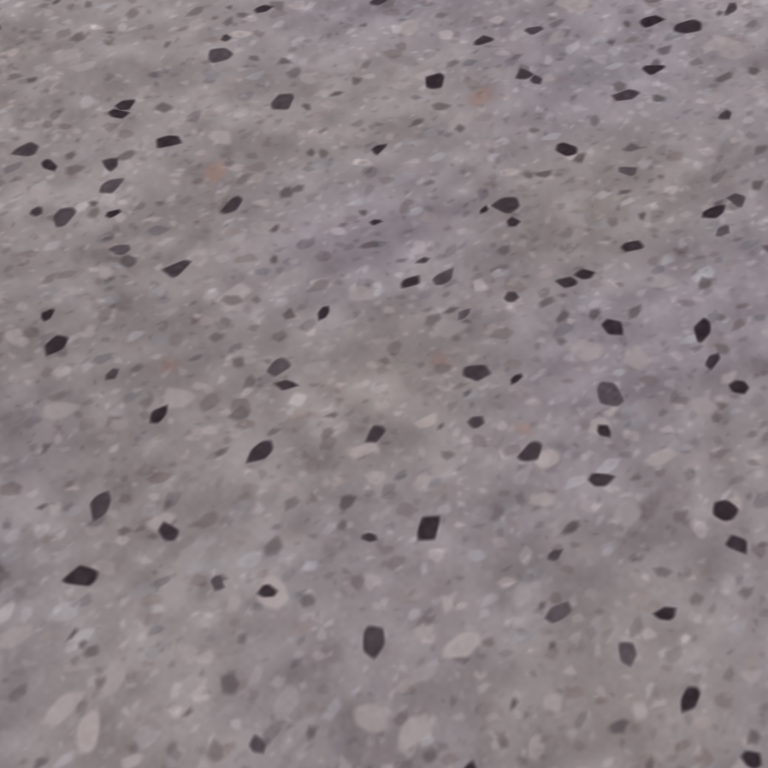
Reproduce this texture procedurally as a Shadertoy shader.

```glsl
// Polished terrazzo floor seen at a slant: mauve-grey cement packed with soft
// pebble chips, pale stones and scattered near-black ones. Chips are rounded
// random polygons, one per grid cell, on a plane that foreshortens upwards.

vec3 hash3(vec3 p) {
    p = fract(p * vec3(0.1031, 0.1030, 0.0973));
    p += dot(p, p.yxz + 33.33);
    return fract((p.xxy + p.yxx) * p.zyx);
}

float valueNoise(vec2 p, float seed) {
    vec2 cell = floor(p), f = fract(p);
    f = f * f * (3.0 - 2.0 * f);
    float a = hash3(vec3(cell, seed)).x;
    float b = hash3(vec3(cell + vec2(1, 0), seed)).x;
    float c = hash3(vec3(cell + vec2(0, 1), seed)).x;
    float d = hash3(vec3(cell + vec2(1, 1), seed)).x;
    return mix(mix(a, b, f.x), mix(c, d, f.x), f.y);
}

// Signed distance to a pebble: smooth maximum of six jittered half-planes
float pebble(vec2 q, float radius, vec3 id) {
    float sum = 0.0;
    for (int k = 0; k < 6; k++) {
        vec3 h = hash3(id + float(k) * 7.31);
        float angle = 1.0472 * (float(k) + 0.7 * h.x);
        float side = dot(q, vec2(cos(angle), sin(angle))) / radius - 0.65 - 0.5 * h.y;
        sum += exp(min(9.0 * side, 60.0));
    }
    return radius * log(sum) / 9.0;
}

// Scattered chips: x = coverage, y = tone, z = second random value
vec3 chips(vec2 p, float cells, float share, vec2 radii, float blur, float seed) {
    vec3 top = vec3(0.0, 0.5, 0.5);
    p *= cells;
    blur *= cells;
    for (int j = -1; j <= 1; j++)
    for (int i = -1; i <= 1; i++) {
        vec2 cell = floor(p) + vec2(i, j);
        vec3 place = hash3(vec3(cell, seed));
        if (place.z > share) continue;
        vec3 look = hash3(vec3(cell, seed + 17.0));
        vec2 q = p - cell - place.xy;
        float turn = 3.1416 * look.z;
        q = mat2(cos(turn), -sin(turn), sin(turn), cos(turn)) * q * vec2(0.85, 1.18);
        float d = pebble(q, mix(radii.x, radii.y, look.x), vec3(cell, seed + 41.0));
        float cover = smoothstep(blur, -blur, d);
        top = vec3(max(top.x, cover), mix(top.yz, look.yz, cover));
    }
    return top;
}

void mainImage(out vec4 fragColor, in vec2 fragCoord) {
    vec2 uv = fragCoord / iResolution.y;

    // Floor plane: smaller and flatter chips towards the top, rising to the right
    vec2 floorPos = vec2((uv.x - 0.5) * (1.0 + 0.3 * uv.y), uv.y + 0.65 * uv.y * uv.y);
    floorPos.y -= 0.28 * floorPos.x;
    floorPos += 8.0;

    // Cement, a little lighter to the upper right, with cloudy mottling
    vec3 color = vec3(0.551, 0.517, 0.530) + (uv.x + uv.y - 1.0) * 0.022;
    color += (valueNoise(floorPos * 4.0, 1.0) - 0.5) * 0.05;
    color += (valueNoise(floorPos * 3.0, 2.0) - 0.5) * vec3(0.015, 0.01, -0.02);
    color += (valueNoise(floorPos * 11.0, 4.0) - 0.5) * 0.07;
    color += (valueNoise(floorPos * 24.0, 3.0) - 0.5) * 0.09;

    // Packed grains: fine, medium and coarse
    vec3 fine = chips(floorPos, 50.0, 0.8, vec2(0.2, 0.5), 0.005, 5.0);
    color += fine.x * (fine.y - 0.48) * 0.15;
    vec3 medium = chips(floorPos, 28.0, 0.6, vec2(0.2, 0.48), 0.005, 6.0);
    color += medium.x * (medium.y - 0.48) * 0.18;
    color += medium.x * (medium.z - 0.5) * vec3(0.025, 0.0, -0.015);
    vec3 coarse = chips(floorPos, 15.0, 0.5, vec2(0.15, 0.36), 0.008, 13.0);
    color += coarse.x * (coarse.y - 0.5) * 0.11;

    // Large pale stones, clearest in the foreground
    vec3 pale = chips(floorPos, 12.0, 0.34, vec2(0.12, 0.3), 0.005, 7.0);
    vec3 paleColor = mix(vec3(0.58, 0.55, 0.56), vec3(0.69, 0.64, 0.64), pale.y);
    color = mix(color, paleColor, pale.x * mix(0.85, 0.5, uv.y));

    // Rare rusty stones
    vec3 rust = chips(floorPos, 7.0, 0.1, vec2(0.08, 0.19), 0.012, 8.0);
    color = mix(color, mix(vec3(0.44, 0.35, 0.34), vec3(0.68, 0.53, 0.48), rust.y), rust.x * 0.5);

    // Mid-grey chips
    vec3 grey = chips(floorPos, 20.0, 0.24, vec2(0.1, 0.29), 0.005, 9.0);
    vec3 greyColor = mix(vec3(0.31, 0.28, 0.29), vec3(0.47, 0.43, 0.44), grey.y);
    color = mix(color, greyColor, grey.x * 0.75);

    // Near-black chips with a faint inner mottle
    vec3 dark = chips(floorPos, 11.0, 0.38, vec2(0.085, 0.25), 0.004, 10.0);
    vec3 darkColor = vec3(0.18, 0.15, 0.17) + 0.16 * dark.y * dark.y;
    darkColor += (valueNoise(floorPos * 110.0, 11.0) - 0.5) * 0.05;
    color = mix(color, darkColor, dark.x * 0.95);

    // Faint soft grain over everything
    color += (valueNoise(uv * 130.0, 12.0) - 0.5) * 0.025;
    fragColor = vec4(color, 1.0);
}
```
